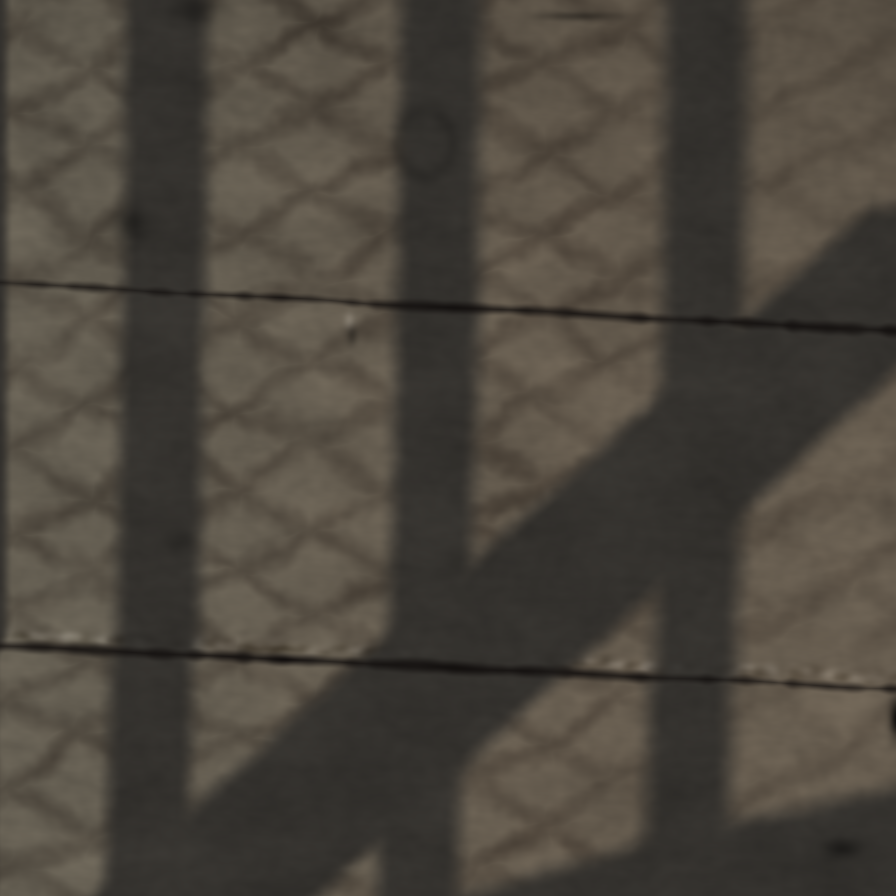
Give the GLSL for this texture, as a WebGL 2 fragment shader.

```glsl
#version 300 es
precision highp float;
// Weathered planks crossed by soft railing shadows and a faint wire-mesh shadow.
// Shadow masks come from signed edges, the mesh from two warped line families,
// and the wood from stretched gradient noise with dark seams between the boards.
#define BAR_HALF 0.0455
#define BAR_GAP 0.301
#define PENUMBRA 0.015
#define MESH_FREQ vec2(5.9, 10.6)
#define MESH_DEPTH 0.23
#define STAIN_DEPTH 0.24
#define GRAIN_DEPTH 0.06
#define LIT_COOL vec3(0.392, 0.368, 0.320)
#define LIT_WARM vec3(0.398, 0.360, 0.308)
#define SHADE vec3(0.203, 0.194, 0.179)
#define WIRE_TINT vec3(0.95, 1.03, 1.06)
#define GAP_COLOR vec3(0.075, 0.062, 0.057)

uniform vec2 u_resolution;
out vec4 fragColor;

vec2 hashGradient(vec2 cell) {
  vec3 q = fract(cell.xyx * vec3(0.1031, 0.1030, 0.0973));
  q += dot(q, q.yzx + 33.33);
  return fract((q.xx + q.yz) * q.zy) * 2.0 - 1.0;
}

float gradNoise(vec2 p) {
  vec2 i = floor(p), f = fract(p);
  vec2 w = f * f * f * (f * (f * 6.0 - 15.0) + 10.0);
  vec2 e = vec2(0.0, 1.0);
  float low = mix(dot(hashGradient(i), f), dot(hashGradient(i + e.yx), f - e.yx), w.x);
  float high = mix(dot(hashGradient(i + e), f - e), dot(hashGradient(i + 1.0), f - 1.0), w.x);
  return mix(low, high, w.y);
}

float fbm(vec2 p) {
  float sum = 0.0, gain = 0.6;
  for (int k = 0; k < 4; k++) {
    sum += gain * gradNoise(p);
    p = p * 2.03 + 17.3;
    gain *= 0.55;
  }
  return sum;
}

// Coverage of the region where the signed distance is negative
float soft(float d, float width) { return 1.0 - smoothstep(-width, width, d); }

float spot(vec2 p, vec2 center, vec2 radius) {
  vec2 d = (p - center) / radius;
  return exp(-dot(d, d));
}

float seamHeight(float x, float start, float slope) {
  return start - slope * x + 0.003 * gradNoise(vec2(x * 9.0, start * 40.0));
}

float railingShadow(vec2 p, float lowerSeam) {
  float wobble = 0.008 * fbm(p * 16.0);
  float drift = 0.018 * pow(1.0 - p.y, 1.5) + 0.005 * soft(p.y - lowerSeam, 0.006);
  float lit = 1.0 - soft(p.x - 0.007 + 0.012 * soft(p.y - 0.28, 0.02), 0.008);
  // Upright bars
  for (int k = 0; k < 3; k++) {
    float center = 0.186 + BAR_GAP * float(k) + 0.005 * float(k == 1) - drift * (k == 1 ? 1.2 : 1.0);
    lit *= 1.0 - soft(abs(p.x - center) - BAR_HALF + wobble, PENUMBRA + 0.002 * float(k));
  }
  // Diagonal brace with a blunt upper end
  float top = min(0.882 * p.x - 0.091, 0.765 + 0.2 * (p.x - 0.96));
  float brace = max((p.y - top) * 0.75, (0.909 * (p.x - 0.358) - p.y) * 0.74);
  lit *= 1.0 - soft(brace + wobble, PENUMBRA);
  // Low curved wedge at the lower right
  float run = p.x - 0.514;
  lit *= 1.0 - soft(p.y - 0.3 * run + 0.1 * run * run + wobble, 0.018);
  return 1.0 - lit;
}

float meshShadow(vec2 p) {
  vec2 warped = p + 0.045 * vec2(fbm(p * 8.0), fbm(p * 8.0 + 31.0));
  vec2 q = warped * MESH_FREQ;
  vec2 band = abs(fract(vec2(q.y - q.x, q.y + q.x) + vec2(0.25, 0.1)) - 0.5);
  vec2 wire = 1.0 - smoothstep(0.0, 0.27, band);
  float fade = mix(1.0, 0.6, smoothstep(0.5, 0.95, p.x));
  return max(wire.x, wire.y * 0.9 * fade) * fade * clamp(0.85 + 1.4 * fbm(p * 10.0), 0.2, 1.4);
}

void main() {
  vec2 p = gl_FragCoord.xy / u_resolution;
  float upperSeam = seamHeight(p.x, 0.684, 0.054);
  float lowerSeam = seamHeight(p.x, 0.279, 0.048);
  float shade = railingShadow(p, lowerSeam);

  // Wood: broad stains, long grain and fine grit
  float stain = fbm(p * vec2(8.0, 13.0) + 4.0);
  float grain = fbm(vec2(p.x * 16.0, (p.y + 0.05 * p.x) * 60.0));
  float grit = gradNoise(p * vec2(60.0, 75.0));
  vec3 lit = mix(LIT_COOL, LIT_WARM, smoothstep(0.05, 0.7, p.x));
  lit *= 1.02 - 0.1 * smoothstep(0.6, 1.0, p.y) * (0.4 + p.x);
  lit *= 1.0 - MESH_DEPTH * WIRE_TINT * meshShadow(p);
  vec3 color = mix(lit, SHADE, shade);
  color *= 1.0 + STAIN_DEPTH * stain + GRAIN_DEPTH * (grain + grit);

  // Knots, stains and chips
  float ring = length((p - vec2(0.475, 0.84)) * vec2(1.0, 0.8));
  color *= 1.0 - 0.13 * spot(vec2(ring), vec2(0.03), vec2(0.011));
  color *= 1.0 - 0.35 * spot(p, vec2(0.145, 0.752), vec2(0.021, 0.019));
  color *= 1.0 - 0.2 * spot(p, vec2(0.2, 0.395), vec2(0.018, 0.014));
  color *= 1.0 - 0.35 * spot(p, vec2(0.22, 0.99), vec2(0.03, 0.016));
  color *= 1.0 - 0.4 * spot(p, vec2(0.94, 0.053), vec2(0.018, 0.009));
  color *= 1.0 - 0.35 * spot(p, vec2(0.645, 0.982), vec2(0.045, 0.005));
  color *= 1.0 - 0.3 * spot(p, vec2(0.393, 0.626), vec2(0.006, 0.012));
  color *= 1.0 - 0.85 * spot(p, vec2(1.002, 0.198), vec2(0.009, 0.022));
  color += 0.11 * spot(p, vec2(0.39, 0.642), vec2(0.006, 0.009));

  // Frayed debris above the lower seam
  float above = p.y - lowerSeam;
  float chips = gradNoise(p * vec2(48.0, 60.0) + 5.0);
  color += 0.22 * chips * spot(vec2(above), vec2(0.012), vec2(0.012)) * (1.0 - 0.85 * shade);

  // Dark gaps between boards, broken where the edges touch
  float fray = 0.004 * gradNoise(vec2(p.x * 45.0, 2.5));
  float upperWidth = 0.002 + 0.0015 * smoothstep(0.3, 0.5, p.x) + fray;
  float lowerWidth = 0.0012 + 0.003 * smoothstep(0.9, 0.65, p.x) + fray;
  float gap = max(soft(abs(p.y - upperSeam) - upperWidth, 0.0055),
                  soft(abs(above) - lowerWidth, 0.0055));
  color = mix(color, GAP_COLOR, gap * (0.88 + 0.35 * gradNoise(vec2(p.x * 20.0, 7.5))));
  fragColor = vec4(clamp(color, 0.0, 1.0), 1.0);
}
```
